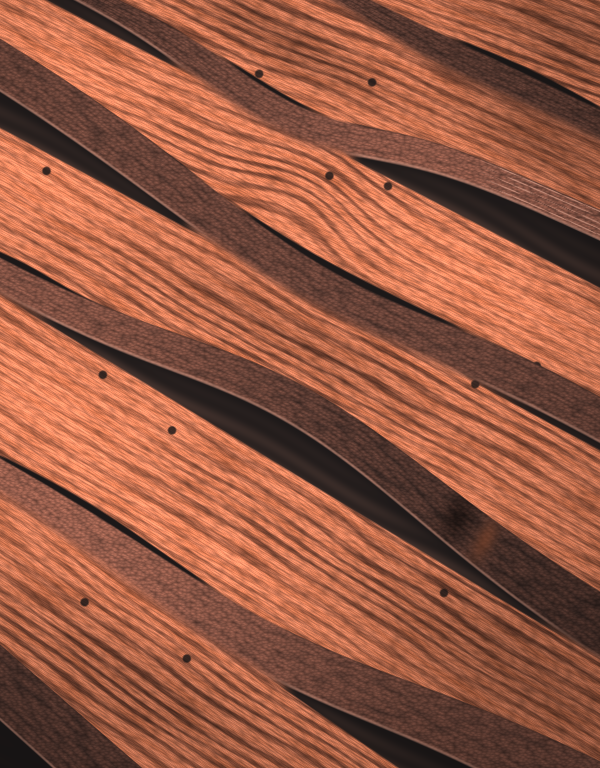
Reproduce this texture procedurally as a Shadertoy shader.

```glsl
#define WIDTH_UNITS 6.0
#define RING_DENSITY 48.0
#define EDGE_SOFTNESS 0.014
#define PALE_WOOD vec3(0.93, 0.56, 0.42)
#define WARM_WOOD vec3(0.72, 0.39, 0.255)
#define RING_WOOD vec3(0.33, 0.19, 0.145)
#define STRIP_DARK vec3(0.20, 0.14, 0.125)
#define STRIP_PALE vec3(0.60, 0.37, 0.30)
#define GAP_DARK vec3(0.105, 0.09, 0.09)
#define RIM_LIGHT vec3(0.80, 0.58, 0.50)

struct Weave { float board, strip, gap, rim, tone, across, depth; };

vec2 hash2(vec2 c) {
    vec2 s = vec2(dot(c, vec2(127.1, 311.7)), dot(c, vec2(269.5, 183.3)));
    return fract(sin(s) * 43758.5);
}

// Distance to the nearest scattered cell point
float cellular(vec2 p) {
    vec2 cell = floor(p), f = fract(p);
    float nearest = 2.0;
    for (int y = -1; y <= 1; y++)
        for (int x = -1; x <= 1; x++) {
            vec2 o = vec2(x, y);
            nearest = min(nearest, length(o + hash2(cell + o) - f));
        }
    return nearest;
}

// b holds height, centre and width
float bump(float x, vec3 b) {
    float t = (x - b.y) / b.z;
    return b.x * exp(-t * t);
}

// Soft spot stretched along the slope of the boards
float blob(vec2 p, vec2 centre, vec2 size) {
    vec2 q = mat2(0.87, -0.49, 0.49, 0.87) * (p - centre) / size;
    return exp(-dot(q, q));
}

float edge(float x, vec2 line, vec3 bend) {
    return line.x + line.y * x + bump(x, bend);
}

float band(float y, float lo, float hi, float blur) {
    float s = max(EDGE_SOFTNESS, WIDTH_UNITS / iResolution.x);
    float t = s + blur;
    return smoothstep(lo - s, lo + s, y) * (1.0 - smoothstep(hi - t, hi + t, y));
}

// Bent strip, the slit above it and the gap down to the next straight board
void addStrip(inout Weave w, vec2 p, vec2 topLine, vec3 topBend, vec2 baseLine,
              vec3 baseBend, vec2 boardLine, vec3 slit, vec2 tones) {
    float top = edge(p.x, topLine, topBend);
    float base = edge(p.x, baseLine, baseBend);
    float under = max(base, boardLine.x + boardLine.y * p.x);
    float over = top - bump(p.x, slit);
    float lifted = smoothstep(0.0, 0.08, under - base);
    w.strip = max(w.strip, band(p.y, top, base, 0.07 * (1.0 - lifted)));
    float open = max(lifted, smoothstep(0.015, 0.04, top - over) * step(p.y, 0.5 * (top + base)));
    w.gap = max(w.gap, band(p.y, over, under, 0.0) * open);
    w.rim = max(w.rim, band(p.y, base - 0.025, base + 0.005, 0.0) * lifted);
    w.board += step(0.5 * (top + base), p.y);
    if (p.y > over - 0.05 && p.y < under + 0.1) {
        w.across = (p.y - top) / (base - top);
        w.tone = mix(tones.x, tones.y, smoothstep(0.5, 4.5, p.x));
        w.depth = clamp((p.y - base) / max(under - base, 0.15), 0.0, 1.0);
    }
}

vec3 boardColor(vec2 p, float id) {
    vec2 along = normalize(vec2(1.0, 0.40 + 0.055 * id));
    vec2 g = vec2(dot(p, along), dot(p, vec2(-along.y, along.x)));
    float wave = 0.025 * sin(g.x * 1.3 + id * 2.0) + 0.012 * sin(g.x * 3.1 + g.y * 4.0);
    float arch = 0.22 * exp(-dot(p - vec2(3.0, 1.9), p - vec2(3.0, 1.9)) * 2.2);
    float v = g.y + wave + arch;
    float rings = 0.5 + 0.5 * sin(v * RING_DENSITY + 1.7 * sin(v * 9.0 + id) + 0.3 * sin(g.x * 4.0));
    float flecks = cellular(vec2(g.x * 1.6, v * 19.0) + id * 17.0);
    float fibre = cellular(vec2(g.x * 8.0, g.y * 64.0));
    float patches = 0.5 + 0.5 * sin(g.x * 0.9 + id * 1.9 + v * 2.6);
    float dark = smoothstep(0.4, 0.95, rings * 0.65 + flecks * 0.45) * mix(0.55, 1.0, patches);
    vec3 col = mix(PALE_WOOD, WARM_WOOD, clamp(0.2 + flecks * 0.8, 0.0, 1.0));
    // Sheen and stain spread over the boards
    float sheen = blob(p, vec2(0.5, 0.6), vec2(0.9, 0.3)) + blob(p, vec2(5.0, 2.9), vec2(1.4, 0.35))
                + blob(p, vec2(0.3, 1.8), vec2(0.9, 0.3)) + blob(p, vec2(0.6, 4.1), vec2(1.1, 0.45))
                + blob(p, vec2(1.9, 5.4), vec2(1.6, 0.18));
    float stain = blob(p, vec2(5.4, 1.4), vec2(1.0, 0.35)) + blob(p, vec2(2.9, 0.45), vec2(1.1, 0.25))
                + 0.8 * blob(p, vec2(5.0, 6.6), vec2(1.7, 0.6)) + 0.6 * blob(p, vec2(1.4, 6.9), vec2(1.4, 0.5))
                + 0.6 * blob(p, vec2(3.0, 3.4), vec2(1.8, 0.35)) + 0.7 * blob(p, vec2(5.6, 0.3), vec2(0.8, 0.4));
    dark *= clamp(0.85 - 0.4 * sheen + 0.3 * stain, 0.0, 1.0);
    col = mix(col, RING_WOOD, dark * 0.85);
    col *= 1.0 + 0.1 * sheen - 0.27 * stain;
    return col * (1.2 - 0.42 * fibre);
}

vec3 stripColor(vec2 p, Weave w) {
    float grain = cellular(vec2(p.x * 5.0, w.across * 11.0));
    float pores = cellular(p * vec2(22.0, 40.0));
    vec3 col = mix(STRIP_DARK, STRIP_PALE, clamp(w.tone + 0.4 * (0.5 - grain), 0.0, 1.0));
    col *= 1.2 - 0.42 * pores;
    // Knot with a warm core between two dark patches
    col = mix(col, vec3(0.50, 0.27, 0.17), 0.6 * blob(p, vec2(4.85, 5.4), vec2(0.09, 0.22)));
    col *= 1.0 - 0.5 * blob(p, vec2(4.58, 5.18), vec2(0.16, 0.22));
    // Worn pale scratches
    float worn = smoothstep(4.7, 5.1, p.x) * band(p.y, 1.6, 2.45, 0.0);
    float scratch = pow(0.5 + 0.5 * sin(w.across * 32.0), 5.0) * smoothstep(0.7, 0.3, grain);
    return mix(col, RIM_LIGHT, worn * scratch * 0.8);
}

void mainImage(out vec4 fragColor, in vec2 fragCoord) {
    vec2 p = vec2(fragCoord.x, iResolution.y - fragCoord.y) * WIDTH_UNITS / iResolution.x;
    Weave w = Weave(0.0, 0.0, 0.0, 0.0, 0.3, 0.0, 0.0);
    // Strips from top to bottom
    addStrip(w, p, vec2(-1.77, 0.478), vec3(0, 0, 1), vec2(-1.77, 0.53), vec3(0.1, 4.4, 0.9),
             vec2(-9, 0), vec3(0.07, 5.3, 0.8), vec2(0.6, 0.25));
    addStrip(w, p, vec2(-0.525, 0.4375), vec3(0.28, 3.05, 1.0), vec2(-0.369, 0.4615), vec3(0.39, 2.85, 1.25),
             vec2(-0.24, 0.52), vec3(0.045, 2.7, 0.7), vec2(0.25, 0.72));
    addStrip(w, p, vec2(0.38, 0.595), vec3(0.36, 3.2, 1.7), vec2(0.88, 0.587), vec3(0.33, 2.9, 1.9),
             vec2(1.28, 0.537), vec3(0.08, 3.5, 1.1), vec2(0.4, 0.38));
    addStrip(w, p, vec2(2.6, 0.558), vec3(-0.43, 3.1, 1.8), vec2(2.95, 0.608), vec3(-0.475, 2.95, 1.75),
             vec2(2.95, 0.608), vec3(0.07, 0.2, 0.5), vec2(0.62, 0.14));
    addStrip(w, p, vec2(4.55, 0.508), vec3(0.3, 2.8, 1.9), vec2(4.9, 0.575), vec3(0.32, 2.5, 1.7),
             vec2(4.93, 0.69), vec3(0.08, 1.0, 1.1), vec2(0.85, 0.42));
    addStrip(w, p, vec2(6.45, 0.87), vec3(0, 0, 1), vec2(7.2, 0.9), vec3(0, 0, 1),
             vec2(12, 0), vec3(0, 0, 1), vec2(0.22, 0.15));

    vec3 col = boardColor(p, w.board);
    float pits = 1.0 - smoothstep(0.018, 0.032, cellular(p * 0.6 + 3.0));
    col = mix(col, GAP_DARK, pits * 0.85);
    float gapGrain = 0.5 + 0.5 * sin((p.y - 0.55 * p.x) * 30.0 + sin(p.x * 3.0));
    vec3 gapColor = GAP_DARK + vec3(0.15, 0.10, 0.08) * w.depth * (0.4 + 0.6 * gapGrain);
    col = mix(col, gapColor, w.gap);
    col = mix(col, stripColor(p, w), w.strip);
    col = mix(col, RIM_LIGHT, w.rim * 0.5);

    // Light pooled left of centre, falling off to the corners
    float falloff = smoothstep(1.8, 5.2, length((p - vec2(2.2, 3.1)) * vec2(0.9, 0.85)));
    col *= 1.06 - 0.28 * falloff;
    fragColor = vec4(clamp(col, 0.0, 1.0), 1.0);
}
```
